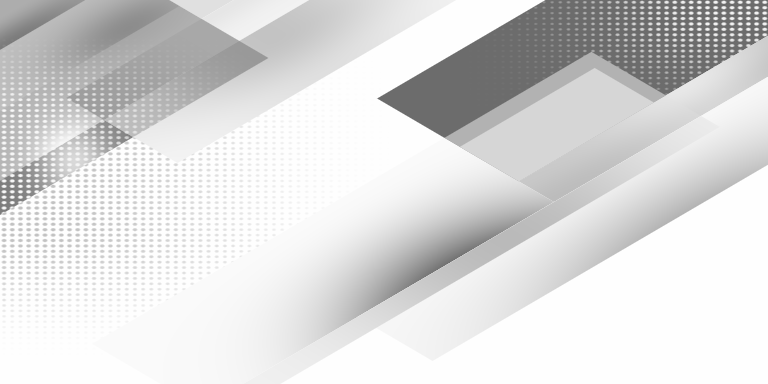
This background is drawn by a Shadertoy shader. Its source:

```glsl
// Overlapping translucent grey panels slanting up to the right over white.
// Each panel is a box in oblique coordinates (rise, fall), shaded by soft
// gradients; halftone ellipses fade across the left and upper right parts.

const float SLOPE = 0.585;                  // tangent of the panel edges
const vec2 DOT_PITCH = vec2(0.0213, 0.0141);
const float PAPER = 0.995;
const float CHARCOAL = 0.425;

// Smooth-edged interval; soft is the edge width.
float band(float x, float lo, float hi, float soft) {
    return clamp((x - lo) / soft + 0.5, 0.0, 1.0)
         * clamp((hi - x) / soft + 0.5, 0.0, 1.0);
}

// Parallelogram mask in oblique coordinates.
float panel(vec2 q, vec2 rise, vec2 fall, float soft) {
    return band(q.x, rise.x, rise.y, soft) * band(q.y, fall.x, fall.y, soft);
}

float bump(float x, float centre, float width) {
    float d = (x - centre) / width;
    return exp(-d * d);
}

float glow(vec2 p, vec2 centre, float radius) {
    return bump(length(p - centre), 0.0, radius);
}

// Grid of flat ellipses, repeated over the canvas.
float halftone(vec2 p, float radius, float soft) {
    vec2 cell = (fract(p / DOT_PITCH) - 0.5) * DOT_PITCH;
    float d = length(cell / vec2(1.5, 1.0)) - radius;
    return clamp(0.5 - d / soft, 0.0, 1.0);
}

// Grey level of the layered panel in the upper left corner.
float leftPanelShade(vec2 p, vec2 q, float soft) {
    float shade = 0.75 - 0.2 * bump(q.x, 0.27, 0.09) * bump(q.y, -0.12, 0.2);
    float corner = 0.68 - 0.2 * smoothstep(0.04, 0.13, q.x) * bump(q.y, 0.1, 0.25);
    shade = mix(shade, corner, band(q.x, -1.0, 0.13, soft));
    shade = mix(shade, 0.69, 0.7 * band(q.x, 0.289, 0.56, soft));
    shade = mix(shade, 0.49, panel(q, vec2(0.471, 1.0), vec2(0.154, 2.0), soft));
    shade += 0.36 * glow(p, vec2(0.195, 0.58), 0.095);

    // Translucent strips of the second panel seen on top.
    float across = smoothstep(-0.25, 0.15, q.y);
    float upper = panel(q, vec2(0.356, 0.471), vec2(-1.0, 0.154), soft);
    float lower = panel(q, vec2(0.471, 1.0), vec2(-1.0, 0.154), soft);
    shade = mix(shade, mix(0.66, 0.62, across), upper);
    return mix(shade, mix(0.6, 0.74, across), lower);
}

void mainImage(out vec4 fragColor, in vec2 fragCoord) {
    vec2 p = fragCoord / iResolution.y;
    p.x *= 2.0 * iResolution.y / iResolution.x;
    float soft = 1.2 / iResolution.y;
    float down = 1.0 - p.y;
    vec2 q = vec2(down + SLOPE * p.x, down - SLOPE * p.x);
    float shade = PAPER;

    // Pale halftone on the paper
    float leftFade = (1.0 - smoothstep(0.1, 1.05, p.x))
                   * smoothstep(0.06, 0.4, p.y) * (1.0 - smoothstep(0.6, 0.95, p.y));
    float leftDots = halftone(p, 0.0025 + 0.0015 * leftFade, soft);
    shade = mix(shade, 0.76, leftDots * leftFade);

    // Light panels beside the upper left one
    shade = mix(shade, 0.88, panel(q, vec2(-1.0, 0.356), vec2(-1.0, -0.258), soft));
    float paleUpper = panel(q, vec2(0.356, 0.471), vec2(-2.0, 0.154), soft);
    float paleLower = panel(q, vec2(0.471, 0.695), vec2(-2.0, 0.154), soft);
    float paleDark = 0.05 + 0.17 * bump(q.y, -0.32, 0.3);
    shade = mix(shade, 0.95 - 0.05 * bump(q.x, 0.356, 0.06), paleUpper);
    shade = mix(shade, 0.985 - paleDark * (1.0 - 0.5 * smoothstep(0.52, 0.695, q.x)), paleLower);

    // Upper left panel with bright dots
    float leftMask = panel(q, vec2(-1.0, 0.56), vec2(-0.258, 2.0), soft);
    float leftShade = leftPanelShade(p, q, soft);
    float brightFade = (1.0 - smoothstep(0.1, 0.7, p.x)) * (1.0 - smoothstep(0.7, 0.92, p.y));
    leftShade = mix(leftShade, 0.97, leftDots * brightFade);
    shade = mix(shade, leftShade, leftMask);

    // Charcoal panel with dots growing to the upper right
    float rightFade = smoothstep(1.2, 1.85, p.x) * smoothstep(0.65, 0.95, p.y);
    float rightDots = halftone(p, 0.002 + 0.002 * rightFade, soft);
    float charcoal = mix(CHARCOAL, 0.95, rightDots * rightFade);
    shade = mix(shade, charcoal, panel(q, vec2(0.831, 1.263), vec2(-3.0, -0.318), soft));

    // Silver band under the charcoal
    float silver = 0.74 + 0.17 * bump(q.y, -0.82, 0.25)
                 - 0.07 * smoothstep(1.263, 1.37, q.x);
    shade = mix(shade, silver, panel(q, vec2(1.263, 1.37), vec2(-3.0, -0.318), soft));

    // Long central panel: dark sheen on paper, veils on the charcoal
    float depth = clamp((q.x - 1.036) / 0.334, 0.0, 1.0);
    float sheen = 0.98 - 0.54 * pow(depth, 2.2) * bump(q.y, 0.0, 0.34);
    shade = mix(shade, sheen, panel(q, vec2(1.036, 1.37), vec2(-0.318, 0.755), soft));
    shade = mix(shade, 0.70, panel(q, vec2(1.036, 1.263), vec2(-0.766, -0.318), soft));
    shade = mix(shade, 0.84, panel(q, vec2(1.083, 1.263), vec2(-0.729, -0.318), soft));
    shade = mix(shade, 0.88, 0.3 * panel(q, vec2(1.263, 1.37), vec2(-0.766, -0.318), soft));

    // Lowest panel, pale above and grey along its bottom edge
    float low = clamp((q.x - 1.37) / 0.229, 0.0, 1.0);
    float lowShade = 0.97 - 0.27 * pow(low, 1.4) * bump(q.y, -0.48, 0.48);
    shade = mix(shade, lowShade, panel(q, vec2(1.37, 1.599), vec2(-3.0, 0.281), soft));

    // Narrow strip between the two long panels
    float strip = 0.95 - 0.22 * bump(q.y, -0.15, 0.42);
    shade = mix(shade, strip, panel(q, vec2(1.37, 1.427), vec2(-0.766, 2.0), soft));

    fragColor = vec4(vec3(shade), 1.0);
}
```
